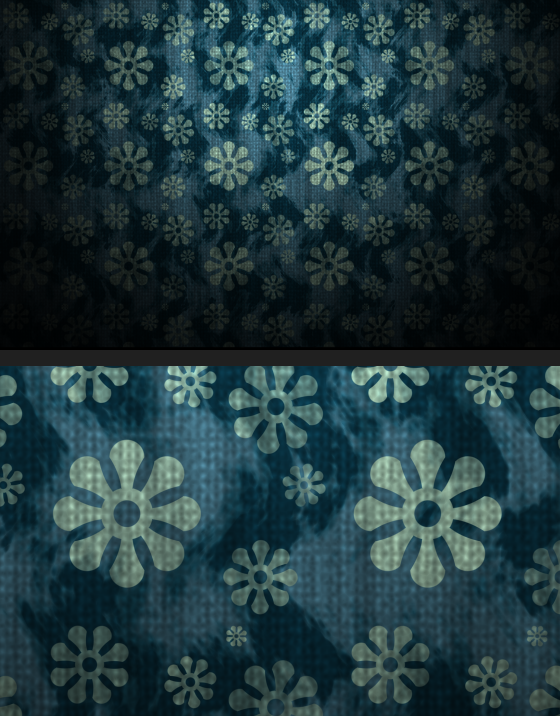
Top: the whole. Bottom: its middle third, enlarged.
Reproduce this pattern procedurally as a Shadertoy shader.

```glsl
const float PERIOD = 0.2865;              // tile size, canvas height = 1
const vec2 ANCHOR = vec2(-0.1458, 0.8125); // centre of one large flower
const int FLOWERS = 7;

vec2 hash2(vec2 p) {
    vec2 k = vec2(dot(p, vec2(127.1, 311.7)), dot(p, vec2(269.5, 183.3)));
    return fract(sin(k) * 43758.55);
}

// Distance to the nearest scattered point
float cellular(vec2 p) {
    vec2 cell = floor(p), f = fract(p);
    float nearest = 2.0;
    for (int y = -1; y <= 1; y++) {
        for (int x = -1; x <= 1; x++) {
            vec2 o = vec2(x, y);
            vec2 d = o + hash2(cell + o) - f;
            nearest = min(nearest, dot(d, d));
        }
    }
    return sqrt(nearest);
}

float layeredCells(vec2 p) {
    float sum = 0.0, weight = 0.5;
    for (int i = 0; i < 4; i++) {
        sum += weight * cellular(p);
        p = mat2(0.8, 0.6, -0.6, 0.8) * p * 2.3 + 7.1;
        weight *= 0.58;
    }
    return sum;
}

// Unit flower: eight teardrop petals around a pierced hub
float flowerDistance(vec2 p, float turn) {
    float sector = 6.2831853 / 8.0;
    float radius = length(p);
    float angle = mod(atan(p.y, p.x) + turn + 0.5 * sector, sector) - 0.5 * sector;
    vec2 q = radius * vec2(cos(angle), sin(angle));
    float along = clamp((q.x - 0.25) / 0.51, 0.0, 1.0);
    float petal = length(q - vec2(0.25 + 0.51 * along, 0.0))
                - mix(0.07, 0.235, along * along);
    float hub = abs(radius - 0.265) - 0.085;
    return min(petal, hub);
}

// Coverage of all flowers, each repeat faded a little differently
float flowerPattern(vec2 p, float pixel) {
    // Offset in tiles, then radius in tiles
    vec3 layout_[FLOWERS] = vec3[FLOWERS](
        vec3(0.0, 0.0, 0.247),
        vec3(0.495, 0.356, 0.160),
        vec3(-0.124, -0.502, 0.138),
        vec3(0.211, -0.560, 0.088),
        vec3(0.444, -0.211, 0.124),
        vec3(0.589, 0.095, 0.073),
        vec3(0.364, -0.407, 0.036));
    float cover = 0.0;
    for (int i = 0; i < FLOWERS; i++) {
        vec3 item = layout_[i];
        vec2 tile = (p - ANCHOR) / PERIOD - item.xy + 0.5;
        float d = flowerDistance((fract(tile) - 0.5) / item.z, 0.2 * float(i));
        float edge = pixel / (PERIOD * item.z);
        float fade = mix(0.72, 1.0, hash2(floor(tile) + float(i) * 3.7).x);
        cover = max(cover, fade * (1.0 - smoothstep(-edge, edge, d)));
    }
    return cover;
}

// Worn blue cloth with pale rubbing and dark stains
vec3 clothColor(vec2 p, float blotch, float streak) {
    float bands = 0.5 + 0.2 * sin(p.x * 23.0 + 1.2) + 0.2 * sin(p.x * 61.0)
                + 0.1 * sin(p.x * 137.0 + sin(p.y * 9.0));
    float rubbed = smoothstep(0.38, 0.62, blotch + 0.2 * (bands - 0.5));
    float stained = smoothstep(0.47, 0.36, blotch + 0.15 * (streak - 0.45));
    vec3 color = mix(vec3(0.09, 0.34, 0.42), vec3(0.29, 0.49, 0.57), rubbed);
    color = mix(color, vec3(0.02, 0.17, 0.23), 0.8 * stained);
    return color * mix(0.8, 1.12, bands);
}

// Fine ribs crossed by fainter threads
float weave(vec2 p) {
    float ribs = sin(p.x * 754.0);
    float threads = sin(p.y * 640.0);
    return 1.0 + 0.09 * ribs + 0.05 * threads + 0.05 * ribs * threads;
}

float spotlight(vec2 p) {
    vec2 d = (p - vec2(0.0, 0.8)) / vec2(0.56, 0.54);
    return 0.025 + exp(-dot(d, d));
}

void mainImage(out vec4 fragColor, in vec2 fragCoord) {
    vec2 p = (fragCoord - vec2(0.5 * iResolution.x, 0.0)) / iResolution.y;
    float pixel = 0.8 / iResolution.y;

    vec2 warped = p + 0.02 * sin(p.yx * vec2(31.0, 27.0));
    float blotch = layeredCells(warped * vec2(11.0, 7.0));
    float streak = cellular(p * vec2(75.0, 6.0));
    float grain = cellular(p * 130.0);

    vec3 color = clothColor(p, blotch, streak);

    // Printed flowers, thinned by wear
    float wear = mix(0.62, 0.95, smoothstep(0.32, 0.52, blotch));
    float ink = flowerPattern(p, pixel) * wear * mix(1.06, 0.86, streak);
    color = mix(color, vec3(0.70, 0.85, 0.74), clamp(ink, 0.0, 1.0));

    // Cloth texture, light and lower border
    color *= weave(p) * mix(0.82, 1.16, grain) * mix(1.1, 0.82, streak);
    color *= spotlight(p) * smoothstep(0.006, 0.010, p.y);
    fragColor = vec4(clamp(color, 0.0, 1.0), 1.0);
}
```
